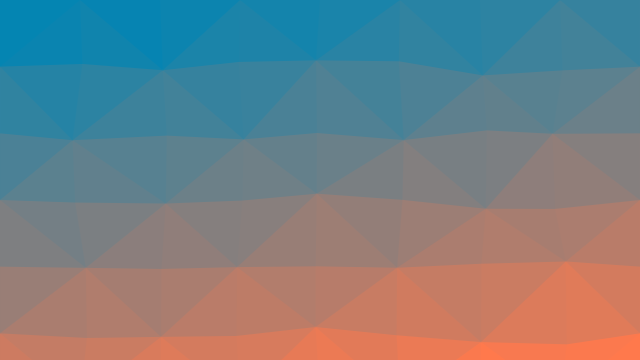
Reproduce this background procedurally as a WebGL 1 fragment shader.

```glsl
precision highp float;
// Low-poly backdrop: an 8-column grid of flat triangles with displaced corners.
// Cell diagonals alternate to form fans, and each facet takes one colour from
// a blue-to-orange ramp at its centroid.
uniform vec2 u_resolution;

const float PI = 3.14159265;

// Grid corner moved by a few interfering waves; the outer frame stays fixed.
vec2 corner(vec2 id) {
  float i = id.x, j = id.y;
  float inside = step(0.5, i) * step(i, 7.5) * step(0.5, j) * step(j, 5.5);

  // Sideways sway
  float quarter = cos(0.5 * PI * i);
  float sway = (10.0 * cos(PI / 3.0 * (i - 1.0)) + 9.0 * quarter)
             * sin(1.4 * (j - 3.45)) - 4.5 * quarter;

  // Vertical lift: central rise, alternating rows, and odd-column ripple
  float rise = 3.5 - 7.5 * exp(-1.5 * (i - 4.0) * (i - 4.0));
  float alternate = -cos(PI * j) * 11.0 * i * i / 49.0 * cos(1.3 * (i - 6.4));
  float ripple = mod(i, 2.0) * 11.0 * exp(-0.35 * j) * sin(2.2 * (j - 1.5));

  return id + inside * vec2(sway / 96.0, (rise + alternate + ripple) / 80.0);
}

// Signed distance to a line, positive on the inner side.
float edgeDistance(vec2 p, vec2 a, vec2 b) {
  vec2 e = b - a, q = p - a;
  return (e.x * q.y - e.y * q.x) / length(e);
}

// Facet colour weighted by its smooth coverage of the point.
vec4 facet(vec2 p, vec2 a, vec2 b, vec2 c, float pixel) {
  float d = min(edgeDistance(p, a, b),
            min(edgeDistance(p, b, c), edgeDistance(p, c, a)));
  float coverage = clamp(d / pixel + 0.5, 0.0, 1.0);
  vec2 centre = (a + b + c) / 3.0;
  float warmth = clamp(dot(centre, vec2(0.0325, 0.157)) - 0.1, 0.0, 1.0);
  vec3 colour = mix(vec3(0.015, 0.52, 0.70), vec3(1.0, 0.475, 0.30), warmth);
  return vec4(colour, 1.0) * coverage;
}

void main() {
  // Grid coordinates run downward from the upper left.
  vec2 uv = gl_FragCoord.xy / u_resolution;
  vec2 p = vec2(uv.x, 1.0 - uv.y) * vec2(8.0, 5.4);
  float pixel = 5.4 / u_resolution.y;

  // Displaced facets can reach into neighbouring cells.
  vec4 sum = vec4(0.0);
  for (int y = -1; y <= 1; y++) {
    for (int x = -1; x <= 1; x++) {
      vec2 cell = floor(p) + vec2(float(x), float(y));
      vec2 a = corner(cell);
      vec2 b = corner(cell + vec2(1.0, 0.0));
      vec2 c = corner(cell + vec2(1.0, 1.0));
      vec2 d = corner(cell + vec2(0.0, 1.0));
      if (mod(cell.x + cell.y, 2.0) > 0.5) {
        sum += facet(p, a, b, c, pixel) + facet(p, a, c, d, pixel);
      } else {
        sum += facet(p, a, b, d, pixel) + facet(p, b, c, d, pixel);
      }
    }
  }
  gl_FragColor = vec4(sum.rgb / max(sum.a, 0.001), 1.0);
}
```
